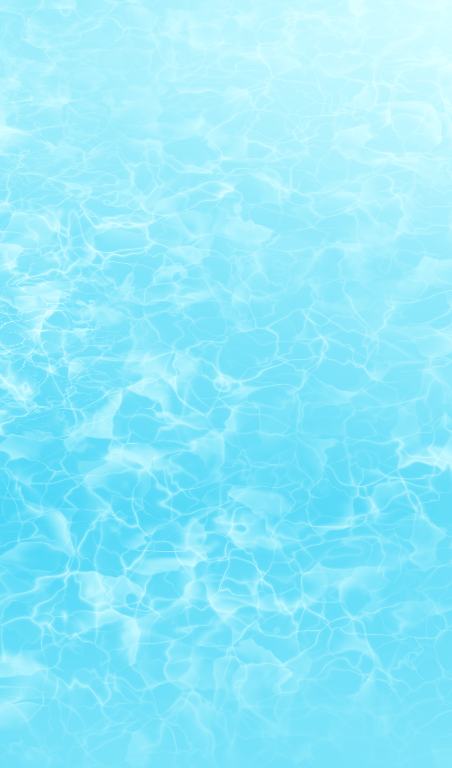
Give the GLSL for this texture, as a Shadertoy shader.

```glsl
vec2 hash2(vec2 c) {
    vec3 q = fract(vec3(c.xyx) * vec3(0.1031, 0.1030, 0.0973));
    q += dot(q, q.yzx + 33.33);
    return fract((q.xx + q.yz) * q.zy);
}

// Layered sines that bend the cells into flowing shapes
vec2 ripple(vec2 p) {
    vec2 w = vec2(0.0);
    float amp = 0.26;
    for (int i = 0; i < 5; i++) {
        w += amp * sin(p.yx * vec2(1.7, 2.1) + p * vec2(0.8, -0.6) + float(i) * 2.3);
        p = mat2(1.3, 1.0, -1.0, 1.3) * p + w;
        amp *= 0.6;
    }
    return w;
}

// Cellular noise: x = gap between the two nearest seeds, y = cell value,
// z = position across the cell along a random direction
vec3 cells(vec2 p) {
    vec2 base = floor(p), f = fract(p);
    float near = 9.0, second = 9.0, value = 0.0, across = 0.0;
    for (int j = -1; j <= 1; j++)
    for (int i = -1; i <= 1; i++) {
        vec2 o = vec2(i, j), h = hash2(base + o);
        vec2 r = o + 0.1 + 0.8 * h - f;
        float d = length(r);
        if (d < near) {
            second = near;
            near = d;
            value = fract(h.x * 7.3 + h.y * 3.1);
            across = dot(r, sin(h.x * 6.28 + vec2(0.0, 1.57)));
        } else {
            second = min(second, d);
        }
    }
    return vec3(second - near, value, across);
}

// Bright filaments, and sheets of light that fade across some cells
float caustic(vec2 p) {
    p += ripple(p);
    vec3 c = cells(p);
    float strength = 0.5 + 0.5 * sin(p.x * 2.3 + 1.7 * sin(p.y * 1.9)) * sin(p.y * 2.7 + p.x);
    float line = exp(-c.x * mix(36.0, 15.0, strength)) * (0.15 + 1.05 * strength);
    float sheet = smoothstep(0.5, 0.8, c.y) * smoothstep(-0.1, 0.5, c.z);
    sheet *= smoothstep(0.0, 0.06, c.x);
    return line + 0.95 * sheet * (0.3 + strength);
}

// Pool colour from deep cyan to near white
vec3 waterColor(float tone) {
    return min(vec3(tone, 0.757 + 0.28 * tone, 0.945 + 0.07 * tone), 1.0);
}

void mainImage(out vec4 fragColor, in vec2 fragCoord) {
    vec2 uv = fragCoord / iResolution.xy;
    vec2 p = fragCoord / iResolution.y;

    // Vertical gradient, lighter to the upper right, with a faint seam
    float tone = mix(0.44, 0.34, smoothstep(0.0, 0.31, uv.y));
    tone += 0.14 * smoothstep(0.31, 0.56, uv.y) + 0.21 * smoothstep(0.5, 0.97, uv.y);
    tone += 0.03 * smoothstep(0.320, 0.317, uv.y);
    tone += (uv.x - 0.5) * mix(0.05, 0.15, uv.y);
    tone += 0.06 * smoothstep(0.6, 0.0, length((uv - 1.0) * vec2(0.8, 1.3)));
    tone += 0.018 * sin(p.x * 11.0 + 2.0 * sin(p.y * 9.0)) * sin(p.y * 17.0 + p.x * 5.0);

    // Cells flatten with distance
    vec2 q = p * vec2(1.0, mix(1.1, 1.4, uv.y));
    float light = 0.8 * caustic(q * 15.0 + 3.0);
    light += 0.65 * caustic(mat2(0.88, 0.47, -0.47, 0.88) * q * 20.0 + 21.0);
    light += 0.4 * caustic(mat2(0.6, -0.8, 0.8, 0.6) * q * 12.0 + 47.0);

    // Fine glitter in two patches along the left side
    float patches = smoothstep(0.26, 0.0, length((uv - vec2(0.06, 0.56)) * vec2(0.8, 1.6)));
    patches += 0.8 * smoothstep(0.26, 0.0, length((uv - vec2(0.08, 0.87)) * vec2(0.8, 1.5)));
    light += 1.2 * patches * caustic(q * vec2(32.0, 44.0) + 9.0);

    // Light varies in broad drifts and fades at the top and bottom
    float drift = 0.85 + 0.4 * sin(p.x * 8.0 + 3.0 * sin(p.y * 6.0)) * sin(p.y * 15.0 + 1.0);
    float fade = smoothstep(-0.06, 0.18, uv.y) * mix(1.0, 0.7, smoothstep(0.7, 1.0, uv.y));
    light = 1.0 - exp(-0.85 * light * drift * fade);

    fragColor = vec4(waterColor(mix(tone, 0.95, light)), 1.0);
}
```
